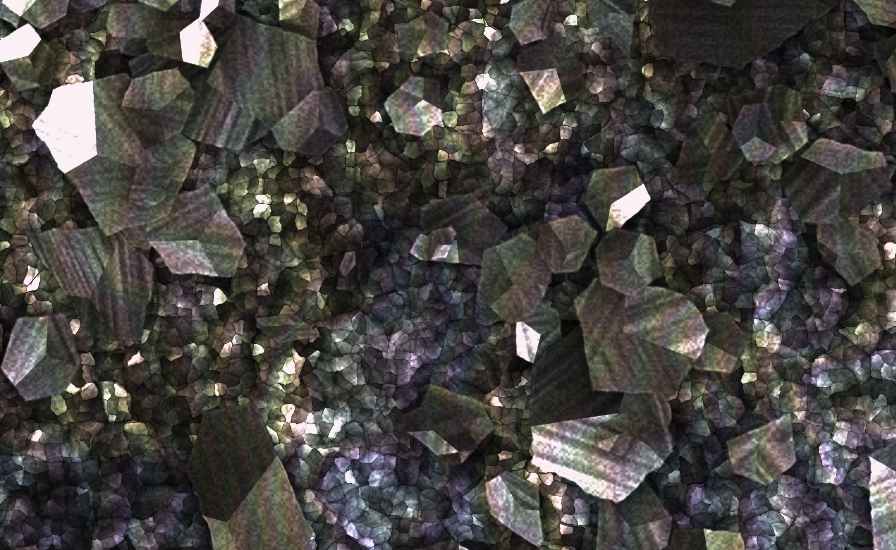
Reproduce this texture procedurally as a WebGL 2 fragment shader.

```glsl
#version 300 es
precision highp float;
// Dark metallic ore: striated cube crystals set in crumbled, glittering rock.
// Tone is built in logarithmic steps from jittered cell facets and convex
// crystals, then turned into colour with cold, warm and near-white tints.
uniform vec2 u_resolution;
out vec4 fragColor;

const float TAU = 6.28319;
const float MEDIAN = 0.25;        // mid brightness of the rock
const float CONTRAST = 0.70;      // log brightness per unit of tone
const float SHADOW = 0.75;        // darkness around the crystals
const float SHADOW_REACH = 0.022;
const float EDGE_SOFT = 0.0025;
const float GRAIN = 0.75;
const float SHINY_SHARE = 0.10;   // faces that mirror the light
const vec3 COLD = vec3(0.96, 0.95, 1.09);
const vec3 WARM = vec3(1.08, 1.02, 0.85);
const vec3 GLARE = vec3(0.98, 0.94, 0.96);

float hash(vec2 p) {
  return fract(sin(dot(p, vec2(127.1, 311.7))) * 43758.5);
}
vec2 hash2(vec2 p) { return vec2(hash(p), hash(p + 37.3)); }
vec2 dir(float a) { return vec2(cos(a), sin(a)); }

float noise(vec2 p) {
  vec2 i = floor(p), f = fract(p);
  f = f * f * (3.0 - 2.0 * f);
  return mix(mix(hash(i), hash(i + vec2(1, 0)), f.x),
             mix(hash(i + vec2(0, 1)), hash(i + 1.0), f.x), f.y);
}
float fbm(vec2 p) {
  float sum = 0.0, amp = 0.5;
  for (int i = 0; i < 4; i++) {
    sum += amp * noise(p);
    p = mat2(1.6, 1.2, -1.2, 1.6) * p + 5.3;
    amp *= 0.5;
  }
  return sum;
}

// Tilted cell facets with dark crevices; glitter lifts a few of them.
float facets(vec2 p, float glitter) {
  vec2 cell = floor(p), nearId = cell, nearOff = vec2(0.0);
  float d1 = 9.0, d2 = 9.0;
  for (int j = -1; j <= 1; j++)
    for (int i = -1; i <= 1; i++) {
      vec2 id = cell + vec2(i, j);
      vec2 off = p - id - 0.1 - 0.8 * hash2(id);
      float d = length(off);
      if (d < d1) { d2 = d1; d1 = d; nearId = id; nearOff = off; }
      else d2 = min(d2, d);
    }
  float level = 2.0 * (hash(nearId + 11.7) - 0.5);
  float tilt = 1.5 * dot(nearOff, dir(TAU * hash(nearId + 4.9)));
  float gap = smoothstep(0.0, 0.16, d2 - d1);
  float spark = smoothstep(1.0 - glitter, 1.02 - glitter, hash(nearId + 23.1));
  return level + tilt - 0.8 * (1.0 - gap) + 2.2 * spark * gap;
}

// One scattered layer of crystals; surf holds tone and warmth.
void addCrystals(vec2 p, float cell, float share, float seed, inout vec2 surf) {
  float ragged = 0.12 * (fbm(p * 28.0) - 0.5);
  for (int j = -1; j <= 1; j++)
    for (int i = -1; i <= 1; i++) {
      vec2 id = floor(p / cell) + vec2(i, j), s = id + seed;
      if (hash(s) > share) continue;
      vec2 centre = (id + 0.5 + 0.6 * (hash2(s + 1.3) - 0.5)) * cell;
      float size = cell * mix(0.42, 0.75, hash(s + 3.1));
      vec2 ax = dir(TAU * hash(s + 5.7));
      vec2 q = mat2(ax.x, -ax.y, ax.y, ax.x) * (p - centre) / size;
      q.x *= mix(0.85, 1.6, hash(s + 7.9));

      // Convex outline
      float d = -9.0;
      for (int k = 0; k < 6; k++) {
        float fk = float(k), h = hash(s + fk * 1.7 + 0.6);
        d = max(d, dot(q, dir(TAU * (fk + 0.5 * h) / 6.0)) - mix(0.5, 0.95, h));
      }
      d = (d + ragged) * size;
      if (d > 0.11) continue;

      // Three faces meeting at a corner
      float top = -9.0, tone = 0.0, soft = EDGE_SOFT / size;
      for (int k = 0; k < 3; k++) {
        vec2 fs = s + float(k) * 4.3 + 9.2;
        vec2 n = dir(TAU * (float(k) + 0.4 * hash(fs)) / 3.0);
        float height = dot(q, n) + 0.5 * (hash(fs + 1.1) - 0.5);
        vec2 uv = vec2(dot(q, n), dot(q, vec2(-n.y, n.x))) * size;
        if (hash(fs + 2.7) > 0.5) uv = uv.yx;
        float stripes = noise(vec2(uv.x * 130.0, uv.y * 7.0) + fs)
                      + 0.6 * noise(vec2(uv.x * 55.0, uv.y * 4.0) - fs) - 0.8;
        float shiny = step(1.0 - SHINY_SHARE, hash(fs + 6.3));
        float face = 1.7 * (hash(fs + 3.9) - 0.5) + 1.9 * shiny
                   + stripes * mix(0.3, 1.5, hash(fs + 5.1))
                   + 0.45 * dot(q, dir(TAU * hash(fs + 8.8)));
        tone = mix(tone, face, smoothstep(-soft, soft, height - top));
        top = max(top, height);
      }
      tone += 0.35 * exp(-abs(d + 0.004) / 0.002);
      float cover = smoothstep(EDGE_SOFT, -EDGE_SOFT, d);
      surf.x -= SHADOW * exp(-max(d, 0.0) / SHADOW_REACH);
      surf = mix(surf, vec2(tone, mix(0.35, 1.0, hash(s + 12.4))), cover);
    }
}

void main() {
  vec2 p = gl_FragCoord.xy / u_resolution.y;
  float broad = fbm(p * 3.2 + 8.1), cluster = fbm(p * 4.5 + 31.7);
  float glitter = 0.01 + 0.15 * smoothstep(0.46, 0.66, cluster);

  // Crumbled rock
  vec2 w = p + 0.03 * (vec2(fbm(p * 22.0), fbm(p * 22.0 + 9.4)) - 0.5);
  float rock = 0.65 * facets(w * 17.0, 0.02) + 0.6 * facets(w * 43.0, glitter)
             + 1.6 * (fbm(p * 48.0) - 0.47);
  vec2 surf = vec2(rock, smoothstep(0.36, 0.6, cluster));

  // Crystals, from the back to the front
  addCrystals(p, 0.15, 0.32, 17.0, surf);
  addCrystals(p, 0.31, 0.50, 53.0, surf);
  addCrystals(p, 0.12, 0.18, 91.0, surf);

  // Shared light, grain and colour
  float tone = surf.x + 2.2 * (broad - 0.47) + GRAIN * (noise(p * 230.0) - 0.5);
  float light = MEDIAN * exp(CONTRAST * tone);
  vec3 color = light * mix(COLD, WARM, surf.y);
  color *= 1.0 + 0.07 * cos(TAU * (p.x * 9.0 + broad * 5.0 + vec3(0.0, 0.33, 0.67)));
  color = mix(color, GLARE, smoothstep(0.62, 1.05, light));
  fragColor = vec4(clamp(color, 0.0, 1.0), 1.0);
}
```
